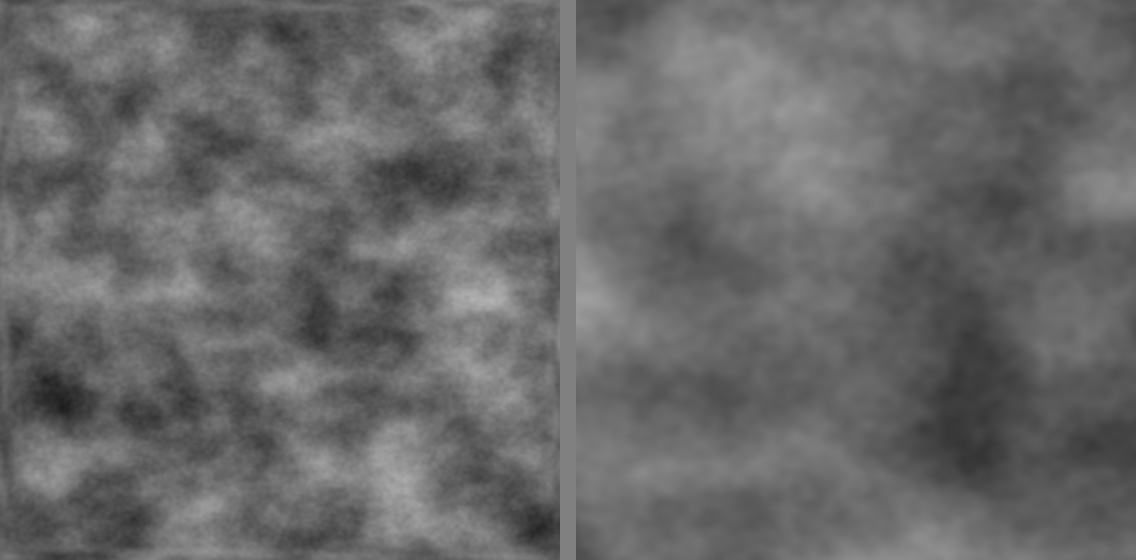
Left, the full canvas; right, a detail of the centre.
Write a Shadertoy shader that draws this texture.

```glsl
// Soft grey cloud texture: mottled light and dark patches with a fine grain.
// Octaves of rotated gradient noise, slightly wider than tall, are summed around
// a middle grey; near the border they calm down into thin streaks along each side.

const float MEAN_GREY = 0.408;
const float CONTRAST = 0.29;
const float BORDER_WIDTH = 0.05;
const int OCTAVES = 6;
const vec2 CLOUD_STRETCH = vec2(0.86, 1.14);

// Integer hash of a lattice cell, returned as an angle in radians.
float hashAngle(vec2 cell, float seed) {
    uvec2 q = uvec2(ivec2(cell) + ivec2(int(seed) * 131 + 4096));
    uint h = q.x * 1597334677u ^ q.y * 3812015801u;
    h = (h ^ (h >> 15)) * 2246822519u;
    h = (h ^ (h >> 13)) * 3266489917u;
    h ^= h >> 16;
    return float(h & 65535u) / 65536.0 * 6.28319;
}

// Contribution of one lattice corner: its unit gradient dotted with the offset.
float cornerSlope(vec2 cell, vec2 offset, float seed) {
    float angle = hashAngle(cell, seed);
    return dot(vec2(cos(angle), sin(angle)), offset);
}

float gradientNoise(vec2 p, float seed) {
    vec2 cell = floor(p);
    vec2 f = p - cell;
    vec2 fade = f * f * f * (f * (f * 6.0 - 15.0) + 10.0);
    vec2 right = vec2(1.0, 0.0);
    vec2 up = vec2(0.0, 1.0);
    float low = mix(cornerSlope(cell, f, seed),
                    cornerSlope(cell + right, f - right, seed), fade.x);
    float high = mix(cornerSlope(cell + up, f - up, seed),
                     cornerSlope(cell + 1.0, f - 1.0, seed), fade.x);
    return mix(low, high, fade.y);
}

vec2 rotate(vec2 p, float angle) {
    float c = cos(angle);
    float s = sin(angle);
    return vec2(c * p.x - s * p.y, s * p.x + c * p.y);
}

// Cloud octaves: the two broadest dominate, the finer ones roughen the edges.
float clouds(vec2 p, float frequency, float falloff) {
    float sum = 0.0;
    float amplitude = 0.92;
    for (int i = 0; i < OCTAVES; i++) {
        float layer = float(i);
        vec2 q = rotate(p, 0.3 + 1.1 * layer) * frequency;
        sum += amplitude * gradientNoise(q, layer + 51.0);
        frequency *= 1.93;
        amplitude *= i == 0 ? 0.92 : falloff;
    }
    return sum;
}

// Thin streaks, long in x and narrow in y.
float streaks(vec2 p, float seed) {
    return 0.7 * gradientNoise(p * vec2(6.0, 30.0), seed)
         + 0.4 * gradientNoise(p * vec2(17.0, 57.0), seed + 1.0);
}

// One near a side of the canvas, zero inside.
float borderMask(float x) {
    return 1.0 - smoothstep(0.0, BORDER_WIDTH, min(x, 1.0 - x));
}

void mainImage(out vec4 fragColor, in vec2 fragCoord) {
    vec2 p = fragCoord / iResolution.xy;

    // Broad clouds, then streaks blended in along the four sides.
    float tone = clouds(p * CLOUD_STRETCH, 4.4, 0.55);
    tone = mix(tone, 0.4 * tone + streaks(p.yx, 20.0), 0.8 * borderMask(p.x));
    tone = mix(tone, 0.4 * tone + streaks(p, 30.0), 0.8 * borderMask(p.y));

    // Soft fine grain over everything.
    tone += 0.12 * gradientNoise(rotate(p, 0.7) * 92.0, 40.0);

    float grey = MEAN_GREY + CONTRAST * tone;
    fragColor = vec4(vec3(clamp(grey, 0.0, 1.0)), 1.0);
}
```
